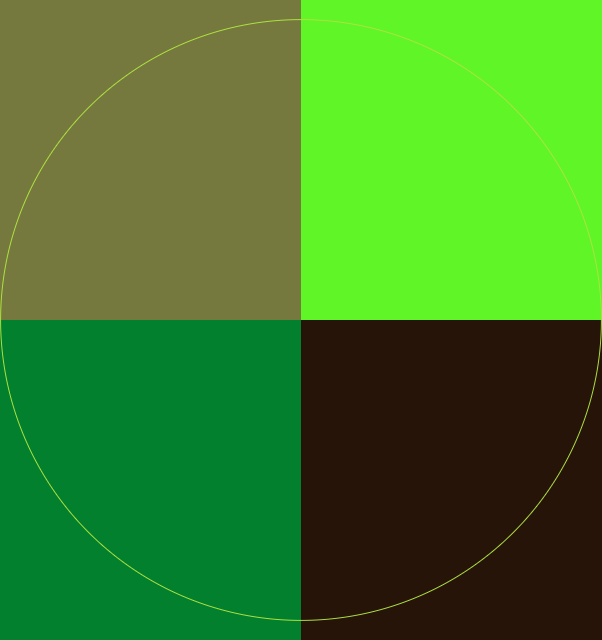
A WebGL 1 fragment shader for this background:

```glsl
precision highp float;

uniform vec2 u_resolution;

// Antialiased step: 0 below the edge, 1 above it
float coverage(float signedDistance, float pixel) {
  return clamp(0.5 + signedDistance / pixel, 0.0, 1.0);
}

void main() {
  float side = min(u_resolution.x, u_resolution.y);
  float pixel = 1.0 / side;
  vec2 p = (gl_FragCoord.xy - 0.5 * u_resolution) / side;

  vec3 olive = vec3(0.463, 0.475, 0.243);
  vec3 lime = vec3(0.373, 0.961, 0.149);
  vec3 green = vec3(0.008, 0.502, 0.180);
  vec3 brown = vec3(0.149, 0.078, 0.035);
  vec3 ringColor = vec3(0.68, 0.89, 0.25);

  // Four quadrants meeting at the center
  float right = coverage(p.x, pixel);
  float upper = coverage(p.y, pixel);
  vec3 color = mix(mix(green, brown, right), mix(olive, lime, right), upper);

  // Thin ring that nearly touches the sides
  float ring = coverage(0.0008 - abs(length(p) - 0.499), pixel);
  color = mix(color, ringColor, ring);

  gl_FragColor = vec4(color, 1.0);
}
```
